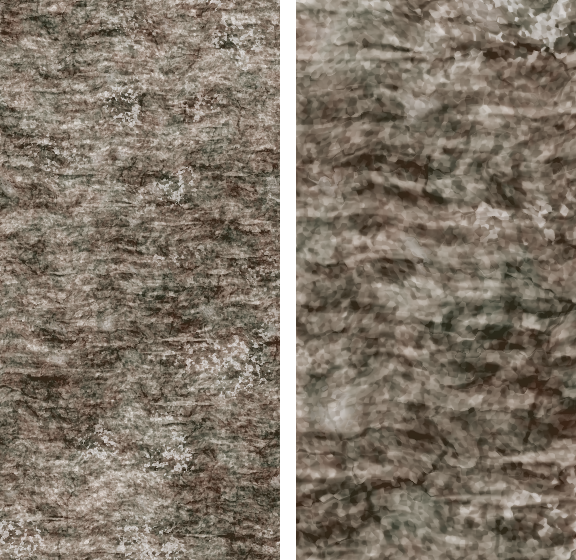
Left: the whole. Right: its middle third, enlarged.
Give the GLSL for this texture, as a WebGL 2 fragment shader.

```glsl
#version 300 es
precision highp float;
// Weathered tree bark with horizontal lenticels, fine cracks and pale lichen.
uniform vec2 u_resolution;
out vec4 fragColor;

vec3 hash3(vec2 p) {
  vec3 q = fract(p.xyx * vec3(0.1031, 0.1030, 0.0973));
  q += dot(q, q.yxz + 33.33);
  return fract((q.xxy + q.yzz) * q.zyx);
}

// Cellular noise: x = blended cell value, y = nearest distance, z = gap to the second
vec3 cells(vec2 p, float seed) {
  vec2 base = floor(p), f = p - base;
  float near = 9.0, second = 9.0, total = 0.0, weights = 0.0;
  for (int j = -1; j <= 1; j++) {
    for (int i = -1; i <= 1; i++) {
      vec2 cell = vec2(i, j);
      vec3 h = hash3(base + cell + seed * 17.0);
      vec2 r = cell + h.xy - f;
      float d2 = dot(r, r), d = sqrt(d2);
      float w = exp(-9.0 * d2);
      total += h.z * w;
      weights += w;
      second = min(second, max(near, d));
      near = min(near, d);
    }
  }
  return vec3(total / weights, near, second - near);
}

float grain(vec2 p, float seed) {
  return cells(p, seed).x - 0.5;
}

// Pale pointed slits, at most one per cell, with rows shifted at random
float lenticels(vec2 p, float seed) {
  vec2 g = p * vec2(3.6, 17.0);
  float row = floor(g.y);
  g.x += 9.0 * hash3(vec2(row, seed)).x;
  vec3 h = hash3(vec2(floor(g.x), row) + seed);
  vec3 k = hash3(vec2(row, floor(g.x)) + seed + 40.0);
  vec2 r = fract(g) - vec2(0.5, 0.35 + 0.3 * h.y);
  float halfLength = mix(0.16, 0.46, h.z);
  float x = r.x / halfLength;
  r.y += 0.09 * x * (k.x - 0.5) + 0.03 * sin(5.0 * x + 6.0 * k.y);
  float taper = max(1.0 - abs(x + 0.35 * (k.z - 0.5) * (1.0 - x * x)), 0.0);
  float body = smoothstep(0.045, -0.045, abs(r.y) - mix(0.06, 0.17, k.y) * taper);
  return body * smoothstep(0.0, 0.2, taper) * step(h.x, 0.34) * mix(0.4, 1.0, k.z);
}

void main() {
  vec2 p = gl_FragCoord.xy / u_resolution.x;

  // Layered sines bend the surface slightly
  vec2 q = p + 0.006 * sin(p.yx * vec2(23.0, 17.0) + vec2(1.0, 4.0))
             + 0.003 * sin(p.yx * vec2(61.0, 47.0) + 3.0 * p);

  // Mottling from pixel-fine grain to broad patches
  float fine = grain(q * 190.0, 1.0);
  float speck = grain(q * vec2(95.0, 105.0), 2.0);
  float mottle = grain(q * vec2(42.0, 50.0), 3.0);
  float fibre = grain(q * vec2(28.0, 130.0), 4.0);
  float streak = grain(q * vec2(8.0, 58.0), 5.0);
  float patchy = grain(q * vec2(10.0, 13.0), 6.0);
  float broad = grain(q * vec2(3.0, 3.6), 7.0);
  float tone = 0.43 + 0.42 * fine + 0.5 * speck + 0.42 * mottle
             + 0.34 * fibre + 0.36 * streak + 0.32 * patchy + 0.36 * broad;

  // Network of thin cracks, and dark horizontal fissures
  vec2 rough = q + 0.012 * vec2(mottle, speck);
  float gap = cells(rough * vec2(12.0, 15.0), 8.0).z;
  tone -= 0.34 * smoothstep(0.1, 0.02, gap) * smoothstep(-0.25, 0.3, mottle - patchy);
  float fissure = grain(rough * vec2(6.0, 62.0), 9.0);
  tone -= 0.3 * smoothstep(0.26, 0.42, fissure + 0.25 * speck);

  // Lenticels with a shaded lower edge
  vec2 s = p + 0.003 * vec2(speck, mottle);
  float slit = lenticels(s, 11.0);
  float shade = lenticels(s + vec2(0.0, 0.006), 11.0);
  tone -= 0.22 * shade * (1.0 - slit);
  tone = mix(tone, 0.82 + 0.35 * fine + 0.25 * fibre, 0.75 * slit);

  // Lichen: crumbly clusters and a few round spots
  float cluster = smoothstep(0.12, 0.45, grain(q * vec2(6.0, 7.0), 13.0) + 0.35 * broad);
  float crumbs = smoothstep(0.05, 0.22, 0.6 * speck + 0.5 * mottle + 0.3 * fine);
  vec3 disc = cells(rough * 11.0, 14.0);
  float spot = smoothstep(0.3, 0.18, disc.y + 0.25 * speck + 0.15 * fine)
             * smoothstep(0.84, 0.9, disc.x);
  float lichen = max(cluster * crumbs, 0.75 * spot);
  tone = mix(tone, 1.0 + 0.4 * fine + 0.2 * speck, 0.75 * lichen);

  // Brown-grey ramp with warm mid tones, rusty and mossy tints
  tone = clamp(tone, -0.3, 1.2);
  float t = clamp(tone, 0.0, 1.0);
  vec3 color = mix(vec3(0.33, 0.29, 0.24), vec3(0.78, 0.75, 0.72), tone);
  color += vec3(0.012, 0.0, -0.016) * 4.0 * t * (1.0 - t);
  float tint = grain(q * vec2(14.0, 18.0), 15.0) + 0.6 * grain(q * 70.0, 16.0);
  color += vec3(0.05, -0.012, -0.01) * tint * (1.0 - 0.7 * t);
  color += vec3(-0.01, 0.0, 0.015) * lichen;
  fragColor = vec4(clamp(color, 0.0, 1.0), 1.0);
}
```
